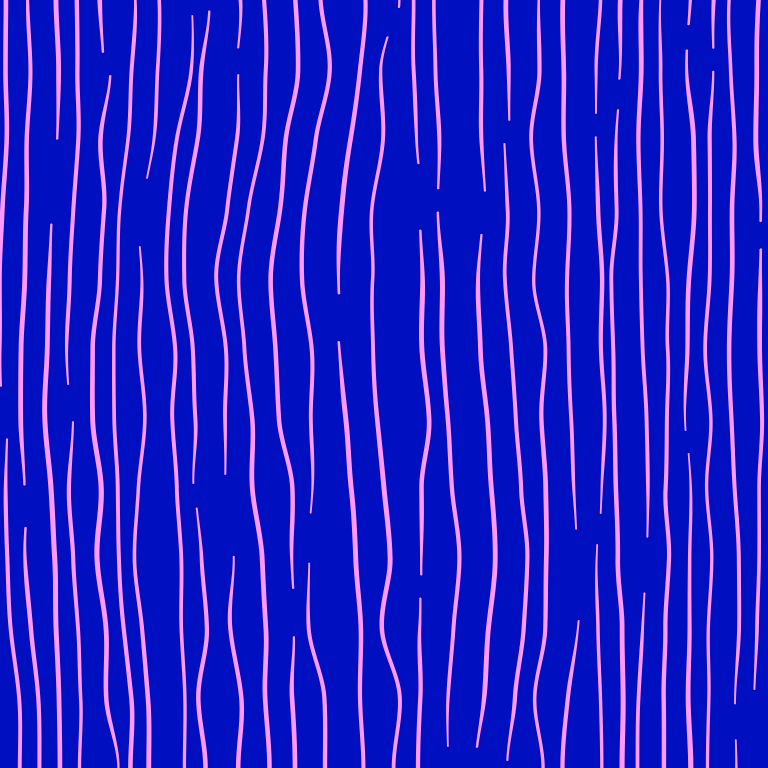
Give the GLSL for this pattern, as a Shadertoy shader.

```glsl
// Thin pink strands running down a deep blue ground, wavering and broken.
// Space is split into warped vertical lanes; each lane holds one strand that
// wobbles with smooth noise and is cut by gaps with tapered, rounded ends.

const float LANES = 29.0;
const vec3 GROUND = vec3(0.0, 0.06, 0.75);
const vec3 STRAND = vec3(1.0, 0.6, 1.0);

float hash(vec2 p) {
    vec3 q = fract(vec3(p.xyx) * 0.1031);
    q += dot(q, q.yzx + 33.33);
    return fract((q.x + q.y) * q.z);
}

// Smooth value noise in 0..1
float noise(vec2 p) {
    vec2 i = floor(p), f = fract(p);
    f = f * f * (3.0 - 2.0 * f);
    return mix(mix(hash(i), hash(i + vec2(1, 0)), f.x),
               mix(hash(i + vec2(0, 1)), hash(i + vec2(1, 1)), f.x), f.y);
}

// Lane coordinate: wider lanes near the middle, plus a slow shared drift
float laneCoord(vec2 p) {
    float spread = 0.033 * sin(6.2832 * p.x);
    float drift = 0.034 * (noise(p * vec2(3.0, 3.2) + 17.0) - 0.5);
    return LANES * (p.x + spread + drift);
}

// Signed distance to the strand of one lane
float strandDistance(float lane, float u, float lanesPerUnit, float y) {
    float seed = lane + 50.0;

    // Strand pieces: distance to the nearest break along the lane
    float period = mix(0.5, 1.5, hash(vec2(seed, 3.0)));
    float t = y / period + 9.0 * hash(vec2(seed, 5.0)) + 4.0;
    float cut = floor(t + 0.5);
    float gapSize = hash(vec2(seed, cut + 70.0));
    float gap = mix(0.014, 0.07, gapSize * gapSize * gapSize);
    float inside = abs(t - cut) * period - gap;

    // Sideways position: one offset per piece, one long and one short wobble
    float offset = 0.32 * (hash(vec2(seed, floor(t) + 140.0)) - 0.5);
    float liveliness = mix(0.12, 0.5, hash(vec2(seed, 11.0)));
    offset += 0.45 * (noise(vec2(y * 4.0 + 3.0, seed * 3.0)) - 0.5);
    offset += liveliness * (noise(vec2(y * 11.0 + 40.0, seed * 5.0)) - 0.5);
    float across = (u - lane - 0.5 - offset) / lanesPerUnit;

    // Uneven thickness, thinning towards the ends
    float radius = mix(0.0021, 0.0034, noise(vec2(y * 3.0 + 90.0, seed * 7.0)));
    radius *= mix(0.5, 1.0, smoothstep(0.0, 0.09, inside));
    return length(vec2(across, max(radius - inside, 0.0))) - radius;
}

void mainImage(out vec4 fragColor, in vec2 fragCoord) {
    float pixel = 1.0 / iResolution.y;
    vec2 p = fragCoord * pixel;

    // Lane density turns lane units back into canvas units
    vec2 e = vec2(0.002, 0.0);
    float u = laneCoord(p);
    float lanesPerUnit = (laneCoord(p + e) - laneCoord(p - e)) / (2.0 * e.x);

    // Nearest strand among this lane and its neighbours
    float d = 1.0;
    for (float k = -1.0; k <= 1.0; k++)
        d = min(d, strandDistance(floor(u) + k, u, lanesPerUnit, p.y));

    float cover = clamp(0.5 - d / pixel, 0.0, 1.0);
    fragColor = vec4(mix(GROUND, STRAND, cover), 1.0);
}
```
